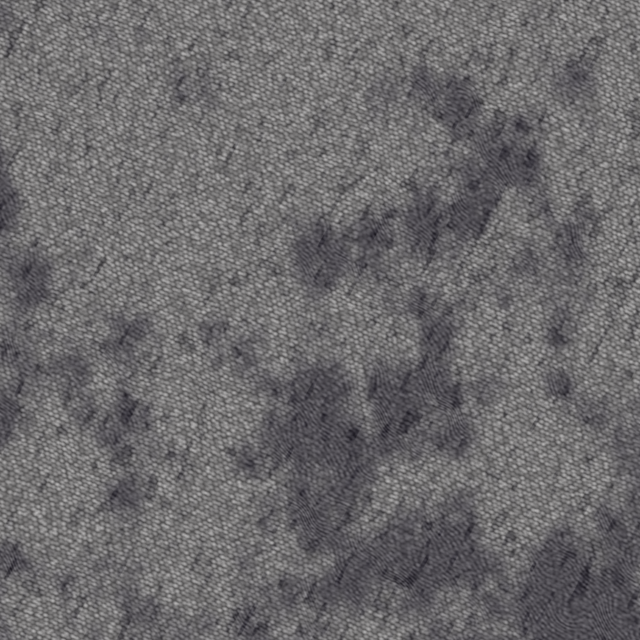
Reproduce this texture procedurally as a WebGL 2 fragment shader.

```glsl
#version 300 es
precision highp float;
// Grey woven upholstery cloth with slanted stitches and worn mauve patches.

uniform vec2 u_resolution;
out vec4 fragColor;

const float TAU = 6.28318;

// Colours
const vec3 CLOTH = vec3(0.474, 0.468, 0.468);
const vec3 WORN = vec3(0.312, 0.302, 0.325);

// Weave
const vec2 STITCHES = vec2(112.0, 162.0);  // stitches per canvas side
const float ROW_TILT = -0.42;              // radians
const float STITCH_RADIUS = 0.72;          // in stitch cells
const float STITCH_MEAN = 0.54;            // average of the stitch field
const float STITCH_JITTER = 0.32;
const float WEAVE_CONTRAST = 0.235;
const float WEAVE_WARP = 0.007;

// Worn patches
const vec2 PATCH_SCALE = vec2(10.0, 8.0);
const vec2 PATCH_RANGE = vec2(0.47, 0.77);
const float CLUSTERING = 0.36;
const float HATCH_LINES = 125.0;
const float HATCH_CONTRAST = 0.035;

// Fine marks
const vec2 SLIT_SCALE = vec2(105.0, 42.0);
const float SLIT_TILT = -0.5;
const float SLIT_DEPTH = 0.10;
const float FUZZ_SCALE = 230.0;
const float FUZZ_CONTRAST = 0.085;

float hash(vec2 p) {
    vec3 q = fract(vec3(p.xyx) * 0.1031);
    q += dot(q, q.yzx + 33.33);
    return fract((q.x + q.y) * q.z);
}

mat2 rotation(float a) {
    return mat2(cos(a), sin(a), -sin(a), cos(a));
}

float valueNoise(vec2 p) {
    vec2 cell = floor(p), f = fract(p);
    f = f * f * (3.0 - 2.0 * f);
    float low = mix(hash(cell), hash(cell + vec2(1, 0)), f.x);
    float high = mix(hash(cell + vec2(0, 1)), hash(cell + vec2(1, 1)), f.x);
    return mix(low, high, f.y);
}

float layeredNoise(vec2 p) {
    float sum = 0.0, weight = 0.5, total = 0.0;
    for (int i = 0; i < 4; i++) {
        sum += weight * valueNoise(p);
        total += weight;
        weight *= 0.6;
        p = rotation(0.6) * p * 2.0 + 17.3;
    }
    return sum / total;
}

// Cellular field of staggered soft stitches, each with its own brightness
float stitches(vec2 p) {
    float sum = 0.0;
    for (int j = -1; j <= 1; j++) {
        float row = floor(p.y) + float(j);
        float x = p.x + 0.5 * mod(row, 2.0);
        for (int i = -1; i <= 1; i++) {
            vec2 cell = vec2(floor(x) + float(i), row);
            vec2 jitter = vec2(hash(cell + 41.0), hash(cell + 83.0)) - 0.5;
            vec2 d = (vec2(x, p.y) - cell - 0.5 - STITCH_JITTER * jitter) / STITCH_RADIUS;
            float bump = max(0.0, 1.0 - dot(d, d));
            sum += bump * bump * mix(0.6, 1.4, hash(cell + 7.0));
        }
    }
    return sum - STITCH_MEAN;
}

// Wear from 0 to 1, clustered, and heavier low and left
float wear(vec2 uv) {
    float cluster = valueNoise(uv * 3.2 + 5.7) - 0.5;
    float drift = 0.10 * (0.5 - uv.y) + 0.03 * (0.5 - uv.x);
    float field = layeredNoise(uv * PATCH_SCALE + 3.1) + CLUSTERING * cluster + drift;
    return smoothstep(PATCH_RANGE.x, PATCH_RANGE.y, field);
}

void main() {
    vec2 uv = gl_FragCoord.xy / min(u_resolution.x, u_resolution.y);

    // Weave on gently warped, tilted rows
    vec2 warp = vec2(valueNoise(uv * 14.0), valueNoise(uv * 14.0 + 50.0)) - 0.5;
    vec2 woven = rotation(-ROW_TILT) * (uv + WEAVE_WARP * warp);
    float weave = stitches(woven * STITCHES + 300.0);

    // Bent threads showing in the worn patches
    float worn = wear(uv);
    float bend = 0.035 * valueNoise(uv * 26.0 + 9.0);
    float hatch = sin(TAU * HATCH_LINES * (woven.y + 0.5 * woven.x + bend));

    // Short steep slits and fibre fuzz
    float slitNoise = valueNoise(rotation(-SLIT_TILT) * uv * SLIT_SCALE + 120.0);
    float slit = smoothstep(0.66, 0.95, slitNoise);
    float fuzz = valueNoise(uv * FUZZ_SCALE) - 0.5;

    vec3 color = mix(CLOTH, WORN, worn);
    color += WEAVE_CONTRAST * weave * (1.0 - 0.6 * worn);
    color += HATCH_CONTRAST * hatch * worn + FUZZ_CONTRAST * fuzz;
    color -= SLIT_DEPTH * slit * vec3(1.0, 1.0, 0.93);
    fragColor = vec4(clamp(color, 0.0, 1.0), 1.0);
}
```
